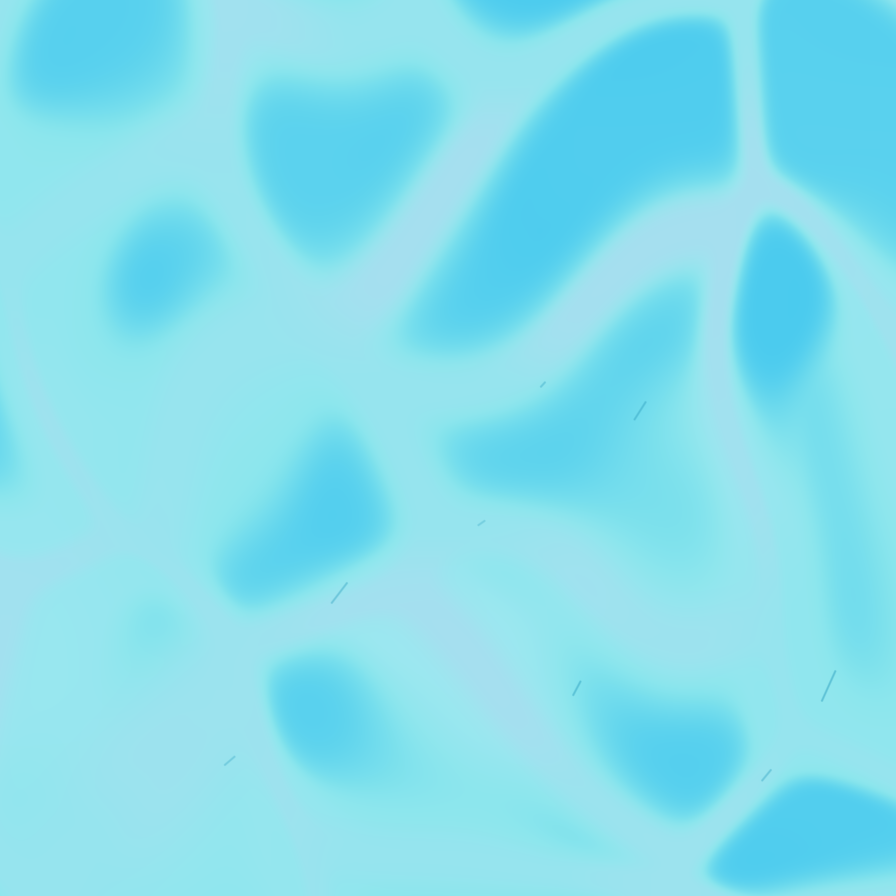
Reproduce this texture procedurally as a three.js fragment shader.

```glsl
// Soft pool water: blurred blue cells divided by aqua bands and pale veins.
// Gaussian weights of jittered cell centres give seamless, rounded Voronoi
// borders; noise bends them and varies their width. A few fine flecks on top.

varying vec2 vUv;

const vec3 DEEP_BLUE = vec3(0.27, 0.785, 0.935);
const vec3 AQUA      = vec3(0.53, 0.900, 0.925);
const vec3 PALE      = vec3(0.61, 0.905, 0.940);
const vec3 LAVENDER  = vec3(0.65, 0.870, 0.935);
const vec3 FLECK     = vec3(0.20, 0.640, 0.760);

const vec2  CELLS       = vec2(3.7, 2.9);   // cells across and up
const vec2  SEED        = vec2(17.0, 43.0);
const float JITTER      = 0.85;
const float WARP        = 0.42;
const float BAND_SOFT   = 3.6;              // sharpness of the widest bands
const float BAND_TIGHT  = 8.5;              // sharpness of the narrowest bands
const float VEIN_SHARP  = 13.0;
const float FLECK_COUNT = 8.0;
const float FLECK_WIDTH = 0.0011;

vec2 hash22(vec2 p) {
  vec3 q = fract(p.xyx * vec3(0.1031, 0.1030, 0.0973));
  q += dot(q, q.yzx + 33.33);
  return fract((q.xx + q.yz) * q.zy);
}

// Smooth value noise, two independent channels
vec2 noise2(vec2 p) {
  vec2 i = floor(p);
  vec2 f = fract(p);
  f = f * f * f * (f * (f * 6.0 - 15.0) + 10.0);
  vec2 low  = mix(hash22(i), hash22(i + vec2(1.0, 0.0)), f.x);
  vec2 high = mix(hash22(i + vec2(0.0, 1.0)), hash22(i + 1.0), f.x);
  return mix(low, high, f.y);
}

// x: wide band, y: narrow vein (both about 1 on borders), z: cell tint
vec3 cellBorders(vec2 p, float bandSharp) {
  vec2 home = floor(p);
  vec2 sum = vec2(0.0);
  vec2 sumSquares = vec2(0.0);
  float tint = 0.0;
  for (int y = -2; y <= 2; y++) {
    for (int x = -2; x <= 2; x++) {
      vec2 cell = home + vec2(float(x), float(y));
      vec2 rnd = hash22(cell);
      vec2 toCentre = cell + 0.5 + JITTER * (rnd - 0.5) - p;
      vec2 weight = exp(-vec2(bandSharp, VEIN_SHARP) * dot(toCentre, toCentre));
      sum += weight;
      sumSquares += weight * weight;
      tint += weight.x * fract(rnd.x * 7.0 + rnd.y * 5.0);
    }
  }
  vec2 border = 2.0 * (1.0 - sumSquares / (sum * sum));
  return vec3(border, tint / sum.x);
}

// Coverage of short, thin, slanted strokes
float flecks(vec2 uv) {
  float cover = 0.0;
  for (float i = 0.0; i < FLECK_COUNT; i++) {
    vec2 rnd = hash22(vec2(i, 9.0) + SEED);
    vec2 shape = hash22(vec2(i, 31.0) + SEED);
    float angle = mix(0.4, 1.3, shape.x);
    vec2 axis = vec2(cos(angle), sin(angle));
    vec2 d = uv - rnd;
    float halfLength = mix(0.002, 0.022, shape.y * shape.y);
    float along = clamp(dot(d, axis), -halfLength, halfLength);
    float stroke = 1.0 - smoothstep(0.0, 2.0 * FLECK_WIDTH, length(d - axis * along));
    cover = max(cover, stroke * mix(0.25, 0.6, shape.x));
  }
  return cover;
}

void main() {
  // Bent cell space
  vec2 p = vUv * CELLS + SEED;
  p += WARP * 2.0 * (noise2(p * 0.8 + 5.0) - 0.5);

  // Slow variation of band width and vein strength
  vec2 vary = smoothstep(0.2, 0.8, noise2(vUv * 4.0 + SEED.yx));
  vec3 border = cellBorders(p, mix(BAND_SOFT, BAND_TIGHT, vary.x));

  // Blue cells fading into aqua bands
  float band = smoothstep(0.06, 0.82, border.x);
  float cellFade = 0.32 * border.z + 0.12 * (noise2(vUv * 6.0 + 71.0).x - 0.5);
  float lightness = clamp(mix(cellFade, 1.0, band), 0.0, 1.0);
  vec3 colour = mix(DEEP_BLUE, AQUA, lightness);

  // Pale wash on the bands, then the thin veins
  float wash = smoothstep(0.5, 1.05, border.x) * mix(0.45, 1.0, vary.y);
  colour = mix(colour, PALE, wash);
  float vein = smoothstep(0.15, 1.0, border.y) * mix(0.25, 0.9, vary.y);
  colour = mix(colour, LAVENDER, vein);

  colour = mix(colour, FLECK, flecks(vUv));
  gl_FragColor = vec4(colour, 1.0);
}
```
